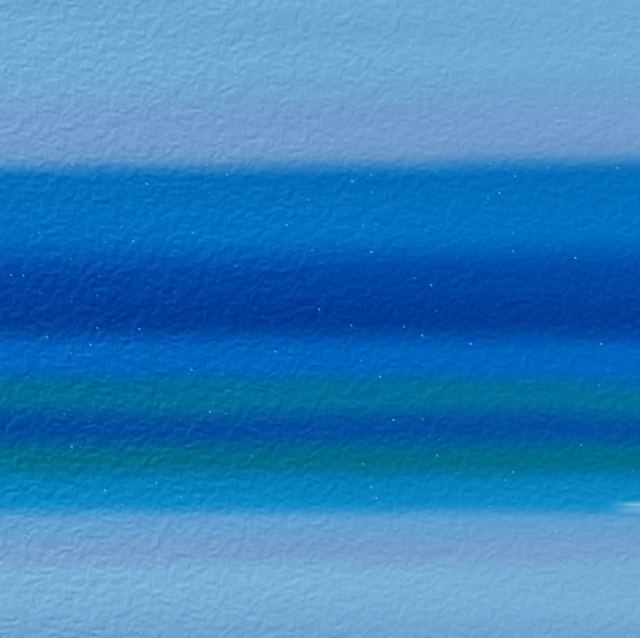
This background is drawn by a Shadertoy shader. Its source:

```glsl
float hash(vec2 p) {
    vec3 q = fract(vec3(p.xyx) * 0.1031);
    q += dot(q, q.yzx + 33.33);
    return fract((q.x + q.y) * q.z);
}

float noise(vec2 p) {
    vec2 cell = floor(p), f = fract(p);
    f = f * f * (3.0 - 2.0 * f);
    return mix(mix(hash(cell), hash(cell + vec2(1, 0)), f.x),
               mix(hash(cell + vec2(0, 1)), hash(cell + vec2(1, 1)), f.x), f.y);
}

// Height of the paint skin: wrinkles over a fine weave
float paintHeight(vec2 p) {
    vec2 warp = vec2(noise(p * 55.0), noise(p * 55.0 + 17.0)) * 1.6;
    float wrinkles = noise(p * vec2(105.0, 150.0) + warp);
    return wrinkles + 0.4 * noise(p * 235.0 + 41.0);
}

// Blends to the next colour between two depths
void blend(inout vec3 color, float depth, float start, float end, vec3 next) {
    color = mix(color, next, smoothstep(start, end, depth));
}

// Horizontal bands, with depth running from top to bottom
vec3 bands(float d) {
    vec3 c = vec3(0.43, 0.66, 0.82);
    blend(c, d, 0.13, 0.20, vec3(0.45, 0.62, 0.81));
    blend(c, d, 0.22, 0.255, vec3(0.40, 0.60, 0.79));
    blend(c, d, 0.245, 0.285, vec3(0.00, 0.43, 0.73));
    blend(c, d, 0.29, 0.36, vec3(0.00, 0.44, 0.76));
    blend(c, d, 0.36, 0.44, vec3(0.00, 0.28, 0.64));
    blend(c, d, 0.44, 0.49, vec3(0.00, 0.25, 0.60));
    blend(c, d, 0.50, 0.555, vec3(0.00, 0.40, 0.75));
    blend(c, d, 0.565, 0.615, vec3(0.00, 0.43, 0.61));
    blend(c, d, 0.625, 0.67, vec3(0.00, 0.31, 0.62));
    blend(c, d, 0.675, 0.72, vec3(0.00, 0.43, 0.56));
    blend(c, d, 0.72, 0.768, vec3(0.02, 0.51, 0.75));
    blend(c, d, 0.765, 0.79, vec3(0.05, 0.53, 0.77));
    blend(c, d, 0.787, 0.82, vec3(0.37, 0.62, 0.81));
    blend(c, d, 0.82, 0.865, vec3(0.45, 0.63, 0.81));
    blend(c, d, 0.865, 0.90, vec3(0.46, 0.68, 0.83));
    blend(c, d, 0.94, 1.01, vec3(0.42, 0.64, 0.81));
    return c;
}

// Sparse pale flecks, one candidate per cell
float flecks(vec2 p) {
    vec2 grid = p * 75.0, cell = floor(grid);
    vec2 center = 0.25 + 0.5 * vec2(hash(cell + 7.0), hash(cell + 29.0));
    vec2 offset = fract(grid) - center;
    offset.x += 0.4 * offset.y;
    float chosen = step(0.965, hash(cell + 53.0));
    return chosen * hash(cell + 91.0) * (1.0 - smoothstep(0.06, 0.22, length(offset)));
}

void mainImage(out vec4 fragColor, in vec2 fragCoord) {
    vec2 uv = fragCoord / iResolution.xy;
    vec2 p = fragCoord / iResolution.y;
    float depth = 1.0 - uv.y;

    // Brushed drift of the band edges
    float drift = 0.008 * (noise(vec2(uv.x * 3.0, depth * 9.0)) - 0.5);
    drift += 0.004 * (noise(vec2(uv.x * 12.0, depth * 40.0)) - 0.5);
    drift += 0.010 * smoothstep(0.35, 1.0, uv.x) * (1.0 - smoothstep(0.25, 0.45, depth));
    drift -= 0.012 * smoothstep(0.85, 1.0, uv.x) * smoothstep(0.55, 0.60, depth)
           * (1.0 - smoothstep(0.64, 0.70, depth));
    vec3 color = bands(depth + drift);

    // Raking light on the paint, strongest toward the left
    vec2 rake = vec2(-0.0015, 0.0022);
    float relief = paintHeight(p + rake) - paintHeight(p - rake);
    float strength = mix(0.085, 0.045, smoothstep(0.1, 0.9, uv.x));
    color -= relief * strength * vec3(0.8, 0.9, 0.8);
    color += 0.018 * (hash(floor(p * 512.0)) - 0.5);

    // Broad tonal drift and flecks
    color += 0.025 * (noise(vec2(uv.x * 2.0, depth * 22.0)) - 0.5);
    color = mix(color, vec3(0.55, 0.76, 0.90), 0.65 * flecks(p));

    // Pale dry stroke at the lower right
    float stroke = smoothstep(0.94, 1.0, uv.x) * (1.0 - smoothstep(0.002, 0.013, abs(depth - 0.795)));
    stroke *= noise(vec2(uv.x * 30.0, depth * 210.0));
    color = mix(color, vec3(0.58, 0.76, 0.88), stroke);

    fragColor = vec4(clamp(color, 0.0, 1.0), 1.0);
}
```
